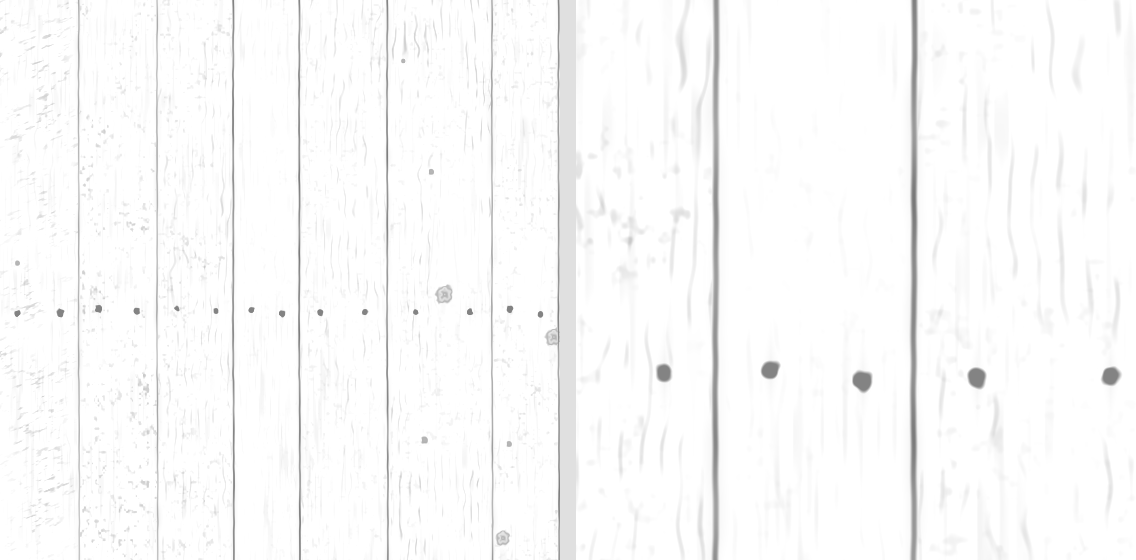
Left: the whole. Right: its middle third, enlarged.
Write a three.js fragment shader that draws this texture map.

```glsl
// White painted timber: seven upright planks with dark seams, a row of nails, knots and faint worn grain.
varying vec2 vUv;

// Per-plank values, left to right: first four planks, then the last three
const vec4 SEAM_X_A = vec4(0.141, 0.281, 0.417, 0.535);
const vec4 SEAM_X_B = vec4(0.692, 0.879, 0.998, 2.0);
const vec4 SEAM_INK_A = vec4(0.28, 0.28, 0.42, 0.42);
const vec4 SEAM_INK_B = vec4(0.40, 0.32, 0.40, 0.0);
const vec4 STRAND_A = vec4(0.25, 0.12, 0.60, 0.18);
const vec4 STRAND_B = vec4(0.60, 0.90, 0.30, 0.0);
const vec4 FLECK_A = vec4(0.85, 1.00, 0.60, 0.15);
const vec4 FLECK_B = vec4(0.35, 0.30, 0.60, 0.0);

// Knots: three large ones, then five small ones
const vec4 KNOT_X_A = vec4(0.794, 0.989, 0.898, 0.758);
const vec4 KNOT_X_B = vec4(0.770, 0.031, 0.720, 0.909);
const vec4 KNOT_Y_A = vec4(0.474, 0.398, 0.039, 0.214);
const vec4 KNOT_Y_B = vec4(0.693, 0.530, 0.891, 0.207);
const vec4 KNOT_R_A = vec4(0.015, 0.014, 0.012, 0.006);
const vec4 KNOT_R_B = vec4(0.005, 0.0045, 0.004, 0.005);

const vec3 PAINT = vec3(1.0);
const float PLANKS = 7.0;
const float SEAM_HALF_WIDTH = 0.0014;
const float NAIL_Y = 0.444;
const float NAIL_RADIUS = 0.0056;
const float NAIL_INK = 0.50;
const float STRAND_FREQ = 65.0;
const float STRAND_INK = 0.17;
const float FLECK_INK = 0.20;
const float STREAK_INK = 0.06;
const float CLEAN_LEVEL = 0.014;
const float SOFT = 0.0012;

float hash(vec2 p) {
  return fract(sin(dot(p, vec2(127.1, 311.7))) * 43758.5453);
}

float noise(vec2 p) {
  vec2 i = floor(p), f = fract(p);
  f = f * f * (3.0 - 2.0 * f);
  return mix(mix(hash(i), hash(i + vec2(1.0, 0.0)), f.x),
             mix(hash(i + vec2(0.0, 1.0)), hash(i + vec2(1.0, 1.0)), f.x), f.y);
}

float fbm(vec2 p) {
  return 0.6 * noise(p) + 0.4 * noise(p * 2.1 + 17.3);
}

// Entry i of a list of eight held in two vectors
float pick(vec4 a, vec4 b, float i) {
  vec4 list = i < 3.5 ? a : b;
  return dot(list, 1.0 - step(0.5, abs(vec4(0.0, 1.0, 2.0, 3.0) - mod(i, 4.0))));
}

// Broken wavy grain lines running up the plank
float strands(vec2 p, float plank) {
  float bend = 2.6 * fbm(vec2(p.x * 9.0 + plank * 5.0, p.y * 2.6)) + 0.5 * noise(p * vec2(40.0, 45.0));
  float line = abs(fract(p.x * STRAND_FREQ + bend) - 0.5);
  float gaps = smoothstep(0.40, 0.75, fbm(p * vec2(60.0, 35.0) + plank));
  float patches = smoothstep(0.15, 0.65, noise(p * vec2(16.0, 4.0) + plank * 3.0));
  return smoothstep(0.16, 0.02, line) * gaps * patches;
}

// Chipped paint; the first plank carries slanted saw marks
float flecks(vec2 p, float plank) {
  vec2 q = plank < 0.5 ? vec2(p.x * 85.0, (p.y - 0.35 * p.x) * 170.0) : p * vec2(140.0, 115.0);
  float patches = smoothstep(0.2, 0.8, fbm(p * vec2(22.0, 13.0) + plank * 7.0));
  return smoothstep(0.57, 0.88, fbm(q + plank * 11.0)) * patches;
}

float nail(vec2 p, vec2 centre, float seed) {
  vec2 q = p - centre;
  float radius = NAIL_RADIUS * (0.8 + 0.4 * hash(vec2(seed, 4.0)));
  float d = length(q * vec2(1.0, 0.9)) + 0.003 * (noise(p * 200.0) - 0.5);
  float stain = 0.07 * exp(-abs(q.x) * 260.0 - abs(q.y) * 50.0);
  return max(NAIL_INK * smoothstep(radius + SOFT, radius - SOFT, d), stain);
}

float knot(vec2 q, float radius) {
  float d = length(q * vec2(1.0, 0.85)) / radius + 0.4 * (noise(q * 180.0 + 40.0) - 0.5);
  float disc = smoothstep(1.15, 0.75, d);
  float rings = 0.20 + 0.09 * sin(d * 9.0);
  float halo = 0.07 * exp(-d * 0.8) * noise(q * 150.0);
  return disc * (radius > 0.01 ? rings : 0.30) + halo;
}

void main() {
  vec2 p = vUv;
  float wobble = 0.0020 * (noise(vec2(p.y * 5.0, 2.0)) - 0.5) + 0.0008 * (noise(vec2(p.y * 60.0, 8.0)) - 0.5);

  // Seams, and the plank this point lies on
  float plank = 0.0, left = 0.0, seamInk = 0.0;
  for (float i = 0.0; i < PLANKS; i++) {
    float edge = pick(SEAM_X_A, SEAM_X_B, i);
    float strength = pick(SEAM_INK_A, SEAM_INK_B, i);
    float d = abs(p.x + wobble - edge);
    float wear = 0.75 + 0.4 * noise(vec2(i * 9.0, p.y * 22.0));
    float halfWidth = SEAM_HALF_WIDTH * (0.5 + 1.5 * strength);
    float grime = 0.09 * exp(-d * 170.0) * noise(p * vec2(90.0, 25.0));
    seamInk = max(seamInk, strength * wear * smoothstep(halfWidth + SOFT, halfWidth - SOFT, d) + grime);
    if (p.x > edge) { plank = mod(i + 1.0, PLANKS); left = edge; }
  }
  float width = pick(SEAM_X_A, SEAM_X_B, plank) - left;

  // Knots push the grain aside
  float knotInk = 0.0;
  vec2 grain = p;
  for (float i = 0.0; i < 8.0; i++) {
    float radius = pick(KNOT_R_A, KNOT_R_B, i);
    vec2 q = p - vec2(pick(KNOT_X_A, KNOT_X_B, i), pick(KNOT_Y_A, KNOT_Y_B, i));
    vec2 reach = q / (radius * vec2(2.2, 7.0));
    grain.x -= 0.7 * q.x * exp(-dot(reach, reach));
    knotInk = max(knotInk, knot(q, radius));
  }

  // Two nails per plank
  float nailInk = 0.0;
  for (float side = 0.0; side < 2.0; side++) {
    float seed = plank * 2.0 + side;
    float across = 0.24 + 0.52 * side + 0.08 * (hash(vec2(seed, 1.0)) - 0.5);
    float up = NAIL_Y + 0.010 * (hash(vec2(seed, 2.0)) - 0.5);
    nailInk = max(nailInk, nail(p, vec2(left + width * across, up), seed));
  }

  // Worn paint
  float streaks = smoothstep(0.5, 0.95, noise(grain * vec2(300.0, 22.0))) * noise(p * vec2(30.0, 12.0));
  float wearInk = STREAK_INK * streaks
    + STRAND_INK * pick(STRAND_A, STRAND_B, plank) * strands(grain, plank)
    + FLECK_INK * pick(FLECK_A, FLECK_B, plank) * flecks(p, plank);

  // Faintest marks vanish into clean paint
  float ink = max(max(seamInk, nailInk), max(knotInk, wearInk));
  gl_FragColor = vec4(PAINT * (1.0 - max(ink - CLEAN_LEVEL, 0.0)), 1.0);
}
```
